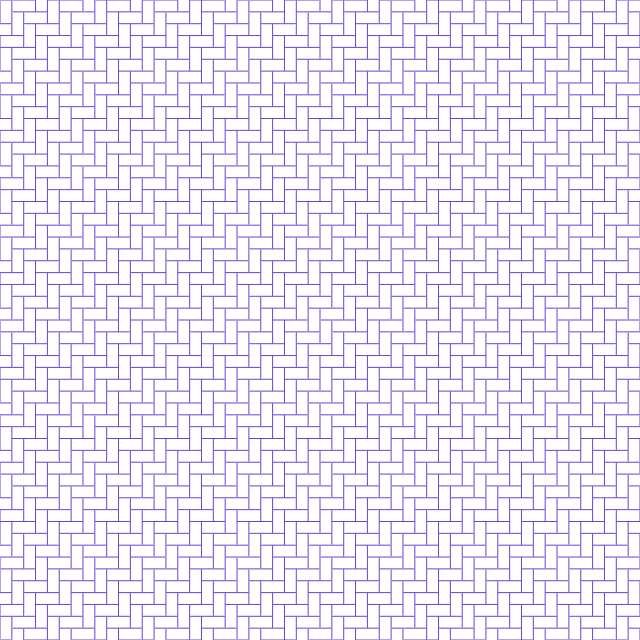
Reproduce this pattern procedurally as a WebGL 1 fragment shader.

```glsl
precision highp float;

// Herringbone of outlined 2:1 bricks, purple lines on white.
// Each grid cell finds which half of which brick it holds from its diagonal
// index, then measures the distance to that brick's nearest edge.

#define CELLS 54.0                        // cells across the canvas height
#define LINE_WIDTH 0.085                  // in cells
#define LINE_COLOR vec3(0.42, 0.26, 0.81)
#define PAPER_COLOR vec3(1.0)

uniform vec2 u_resolution;

// Distance to the nearest brick edge, in cells; y runs downwards.
float brickEdgeDistance(vec2 p) {
  vec2 cell = floor(p);
  vec2 local = p - cell;
  float diagonal = floor(mod(cell.x - cell.y + 0.5, 4.0));

  // 0: upright top, 1: flat left, 2: flat right, 3: upright bottom
  bool upright = diagonal < 0.5 || diagonal > 2.5;
  bool firstHalf = diagonal < 1.5;
  float middle = firstHalf ? 1.0 : 0.0;

  vec2 center = upright ? vec2(0.5, middle) : vec2(middle, 0.5);
  vec2 halfSize = upright ? vec2(0.5, 1.0) : vec2(1.0, 0.5);
  vec2 inset = halfSize - abs(local - center);
  return min(inset.x, inset.y);
}

// Share of a pixel-wide box at distance d that a centred line covers.
float lineCoverage(float d, float width, float pixel) {
  float nearSide = max(d - 0.5 * pixel, -0.5 * width);
  float farSide = min(d + 0.5 * pixel, 0.5 * width);
  return clamp((farSide - nearSide) / pixel, 0.0, 1.0);
}

void main() {
  float pixel = CELLS / u_resolution.y;
  vec2 p = vec2(gl_FragCoord.x, u_resolution.y - gl_FragCoord.y) * pixel;

  float ink = lineCoverage(brickEdgeDistance(p), LINE_WIDTH, pixel);
  gl_FragColor = vec4(mix(PAPER_COLOR, LINE_COLOR, ink), 1.0);
}
```
